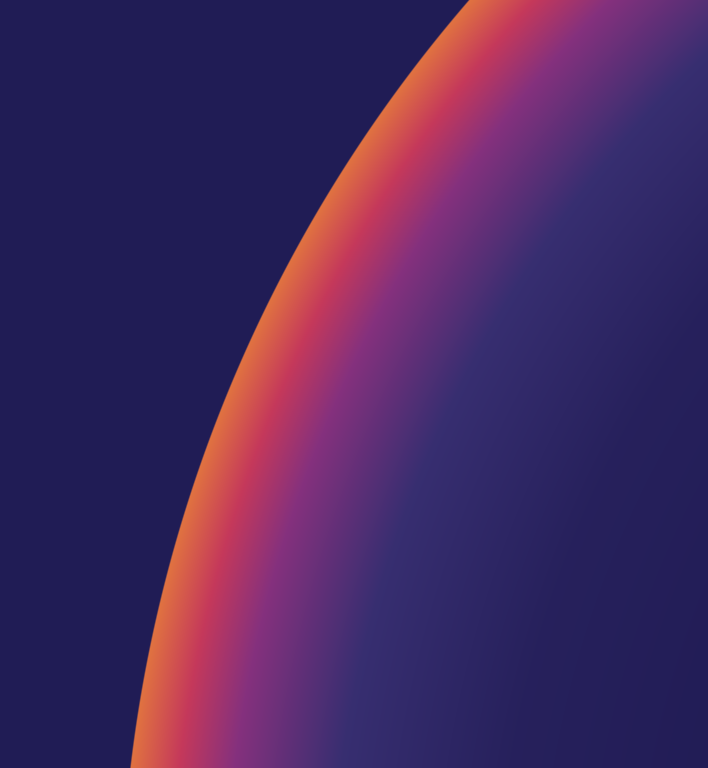
Reproduce this background procedurally as a Shadertoy shader.

```glsl
// A huge glowing disc rises from the lower right over a flat indigo ground.
// The signed depth inside its rim drives a chain of colour blends, running
// from a hot orange edge through red, purple and blue back to indigo.

#define DISC_CENTER vec2(2.018, -0.218)
#define DISC_RADIUS 1.861
#define RED_DEPTH 0.063
#define PURPLE_DEPTH 0.134
#define BLUE_DEPTH 0.273
#define DUSK_DEPTH 0.490
#define NIGHT_DEPTH 0.760

const vec3 GROUND = vec3(0.125, 0.110, 0.335);
const vec3 ORANGE = vec3(0.880, 0.450, 0.250);
const vec3 RED    = vec3(0.770, 0.220, 0.355);
const vec3 PURPLE = vec3(0.520, 0.190, 0.490);
const vec3 BLUE   = vec3(0.215, 0.180, 0.440);
const vec3 DUSK   = vec3(0.150, 0.127, 0.360);
const vec3 NIGHT  = vec3(0.130, 0.110, 0.335);

// Linear 0..1 position of x between two depths
float ramp(float from, float to, float x) {
    return clamp((x - from) / (to - from), 0.0, 1.0);
}

// Colour of the disc at a given depth below its rim
vec3 discColor(float depth) {
    vec3 color = mix(ORANGE, RED, ramp(0.0, RED_DEPTH, depth));
    color = mix(color, PURPLE, ramp(RED_DEPTH, PURPLE_DEPTH, depth));
    color = mix(color, BLUE, ramp(PURPLE_DEPTH, BLUE_DEPTH, depth));
    color = mix(color, DUSK, ramp(BLUE_DEPTH, DUSK_DEPTH, depth));
    return mix(color, NIGHT, ramp(DUSK_DEPTH, NIGHT_DEPTH, depth));
}

void mainImage(out vec4 fragColor, in vec2 fragCoord) {
    // Canvas height is one unit
    vec2 p = fragCoord / iResolution.y;
    float pixel = 1.0 / iResolution.y;

    // Positive inside the disc
    float depth = DISC_RADIUS - distance(p, DISC_CENTER);

    // Smooth rim between ground and disc
    float coverage = smoothstep(-pixel, pixel, depth);
    fragColor = vec4(mix(GROUND, discColor(depth), coverage), 1.0);
}
```
